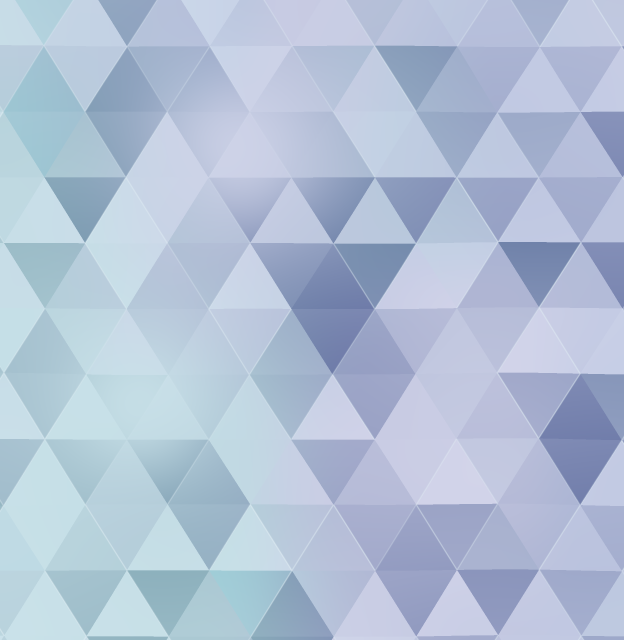
Reproduce this background procedurally as a WebGL 2 fragment shader.

```glsl
#version 300 es
precision highp float;

uniform vec2 u_resolution;
out vec4 fragColor;

// Lattice, in units of canvas height
const float SIDE = 0.129;
const float ROW = 0.1025;
const vec2 ANCHOR = vec2(0.198, 0.9284);
const float WARP = 0.004;

// Edge lines
const float LINE_HALF_WIDTH = 0.0009;
const float LINE_OPACITY = 0.6;
const float LINE_SHARE = 0.55;

// Triangle variation
const float DIAMOND_SHARE = 0.3;
const float UP_DEPTH = 0.42;
const float HUE_JITTER = 0.4;
const float AQUA_SHARE = 0.1;
const int SAMPLES = 3;

// Hazy patches where triangles dissolve: centre and radius
const vec3 HAZE[2] = vec3[2](vec3(0.38, 0.77, 0.15), vec3(0.22, 0.36, 0.12));

const vec3 PALE_TEAL = vec3(0.785, 0.880, 0.910);
const vec3 PALE_LILAC = vec3(0.775, 0.805, 0.900);
const vec3 BLUSH = vec3(0.825, 0.825, 0.910);
const vec3 DEEP_TEAL = vec3(0.470, 0.625, 0.680);
const vec3 DEEP_INDIGO = vec3(0.430, 0.480, 0.660);
const vec3 AQUA = vec3(0.570, 0.790, 0.830);
const vec3 LINE_COLOR = vec3(0.890, 0.940, 0.960);

float hash(vec2 p) {
    return fract(sin(dot(p, vec2(127.1, 311.7))) * 43758.5);
}

float noise(vec2 p) {
    vec2 i = floor(p), f = fract(p);
    f = f * f * (3.0 - 2.0 * f);
    return mix(mix(hash(i), hash(i + vec2(1, 0)), f.x),
               mix(hash(i + vec2(0, 1)), hash(i + vec2(1, 1)), f.x), f.y);
}

float haze(vec2 p) {
    float clear = 1.0;
    for (int i = 0; i < 2; i++) {
        vec2 d = (p - HAZE[i].xy) / HAZE[i].z;
        clear *= 1.0 - 0.9 * exp(-dot(d, d));
    }
    return 1.0 - clear;
}

// Perpendicular line coverage for one family of slanted edges
float edgeLine(float coord, float row, float seed, float pixel) {
    float slant = ROW / length(vec2(ROW, 0.5 * SIDE));
    float dist = abs(coord - round(coord)) * SIDE * slant;
    float shown = hash(vec2(round(coord), row) + seed);
    float strength = step(1.0 - LINE_SHARE, shown) * mix(0.4, 1.0, fract(shown * 7.0));
    return strength * (1.0 - smoothstep(LINE_HALF_WIDTH - 0.5 * pixel,
                                        LINE_HALF_WIDTH + 0.5 * pixel, dist));
}

vec3 background(vec2 p, float pixel) {
    // Skewed coordinates: each unit cell holds an up and a down triangle
    vec2 q = p - ANCHOR + WARP * (vec2(noise(p * 5.0), noise(p * 5.0 + 31.0)) - 0.5);
    float v = q.y / ROW;
    float u = q.x / SIDE - 0.5 * v;
    vec2 cell = floor(vec2(u, v)), f = fract(vec2(u, v));
    bool down = f.x + f.y > 1.0;
    float height = f.y;

    // Some up triangles join the down triangle below as a diamond
    if (!down && hash(cell + 57.0) < DIAMOND_SHARE) {
        cell.y -= 1.0;
        down = true;
    }
    vec2 id = cell + (down ? 0.0 : 211.0);
    float shade = hash(id);
    float tint = hash(id + 19.0);
    float fog = haze(p);

    // Teal at the left drifts to violet at the right
    float drift = p.x + 0.5 * (noise(p * 3.0 + 8.0) - 0.5);
    float hue = smoothstep(0.0, 0.75, drift) + HUE_JITTER * (tint - 0.5) * (1.0 - fog);
    hue = clamp(hue, 0.0, 1.0);

    // Tone and soft gradient inside each triangle
    float depth = down ? pow(shade, 1.6) : UP_DEPTH * shade * shade;
    depth *= 0.92 + 0.16 * mix(height, 1.0 - height, step(0.5, tint));
    depth = depth * (1.0 - fog) + 0.12 * (noise(p * 4.0 + 3.0) - 0.5);

    vec3 pale = mix(PALE_TEAL, PALE_LILAC, hue);
    pale = mix(pale, BLUSH, 0.7 * smoothstep(0.5, 0.9, noise(p * 4.0 + 45.0)) * hue);
    vec3 deep = mix(DEEP_TEAL, DEEP_INDIGO, hue);
    float aqua = step(1.0 - AQUA_SHARE, hash(id + 73.0)) * (1.0 - hue);
    vec3 color = mix(pale, mix(deep, AQUA, aqua), depth);

    // Pale lines along the two slanted directions
    float line = max(edgeLine(u, floor(v), 101.0, pixel),
                     edgeLine(u + v, floor(v), 151.0, pixel));
    return mix(color, LINE_COLOR, LINE_OPACITY * line * (1.0 - fog));
}

void main() {
    float pixel = 1.0 / u_resolution.y;
    vec3 sum = vec3(0.0);
    // Supersampling smooths every triangle edge
    for (int i = 0; i < SAMPLES * SAMPLES; i++) {
        vec2 offset = (vec2(i % SAMPLES, i / SAMPLES) + 0.5) / float(SAMPLES) - 0.5;
        sum += background((gl_FragCoord.xy + offset) * pixel, pixel);
    }
    fragColor = vec4(sum / float(SAMPLES * SAMPLES), 1.0);
}
```
